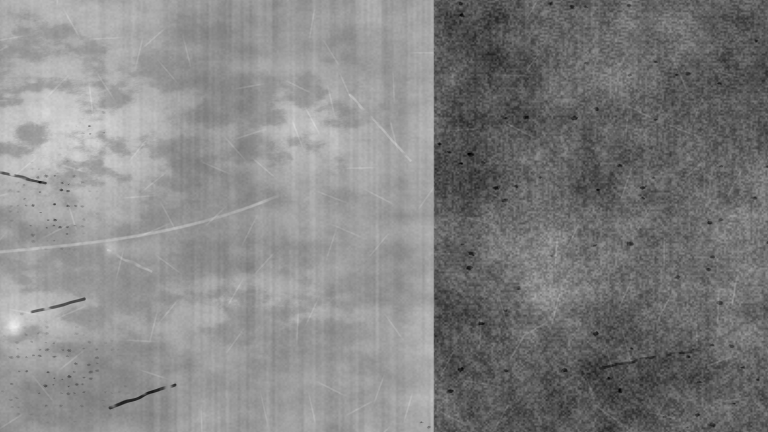
This texture is drawn by a Shadertoy shader. Its source:

```glsl
float hash(vec2 p) {
    return fract(sin(dot(p, vec2(127.1, 311.7))) * 43758.5453);
}

float noise(vec2 p) {
    vec2 cell = floor(p), f = fract(p);
    f = f * f * (3.0 - 2.0 * f);
    float low = mix(hash(cell), hash(cell + vec2(1, 0)), f.x);
    float high = mix(hash(cell + vec2(0, 1)), hash(cell + vec2(1, 1)), f.x);
    return mix(low, high, f.y);
}

float fbm(vec2 p) {
    float sum = 0.0, gain = 0.52;
    for (int i = 0; i < 6; i++) {
        sum += gain * noise(p);
        p = mat2(1.6, 1.2, -1.2, 1.6) * p + 7.3;
        gain *= 0.52;
    }
    return sum;
}

float blob(vec2 p, vec2 center, vec2 radius) {
    vec2 d = (p - center) / radius;
    return exp(-dot(d, d));
}

// Thin segment with a ragged, interrupted stroke
float scratch(vec2 p, vec2 a, vec2 b, float width, float pixel) {
    vec2 ab = b - a;
    float t = clamp(dot(p - a, ab) / dot(ab, ab), 0.0, 1.0);
    float wobble = (noise(p * 35.0) - 0.5) * 0.006;
    float d = length(p - a - ab * t + vec2(0, wobble));
    float wear = smoothstep(0.15, 0.6, noise(p * 70.0 + a * 50.0));
    return (1.0 - smoothstep(width, width + 1.5 * pixel, d)) * wear;
}

// Randomly placed flecks, one candidate per grid cell
float flecks(vec2 p, float scale, float density, float pixel) {
    vec2 q = p * scale, cell = floor(q);
    vec2 center = 0.3 + 0.4 * vec2(hash(cell + 3.1), hash(cell + 8.7));
    float size = 0.06 + 0.16 * hash(cell + 5.9);
    float d = length((fract(q) - center) * vec2(0.8, 1.2));
    d += (noise(q * 6.0) - 0.5) * 0.14;
    float soft = pixel * scale;
    return step(1.0 - density, hash(cell)) * (1.0 - smoothstep(size - soft, size + soft, d));
}

// Faint hairlines in random directions
float hairlines(vec2 p, float scale, float pixel) {
    float sum = 0.0;
    for (int i = 0; i < 3; i++) {
        vec2 q = p * scale + float(i) * 17.3, cell = floor(q);
        float angle = 6.283 * hash(cell + 2.4);
        vec2 dir = vec2(cos(angle), sin(angle));
        vec2 d = fract(q) - 0.5;
        float across = abs(dot(d, vec2(-dir.y, dir.x))) / scale;
        float along = abs(dot(d, dir));
        float line = 1.0 - smoothstep(0.0004, 0.0004 + 1.3 * pixel, across);
        sum += line * (1.0 - smoothstep(0.15, 0.42, along)) * step(0.72, hash(cell + 6.2));
    }
    return sum;
}

float brushedMetal(vec2 p, float pixel) {
    float cloud = fbm(p * vec2(4.0, 6.0) + 2.0) - 0.5;
    float detail = fbm(p * vec2(14.0, 26.0) + 9.0) - 0.5;
    float tone = 0.595 + 0.1 * cloud + 0.13 * detail;

    // Worn pale patches and dull areas
    float pale = blob(p, vec2(0.16, 0.69), vec2(0.25, 0.17));
    pale += 0.75 * blob(p, vec2(0.72, 0.7), vec2(0.13, 0.12));
    pale += 0.6 * blob(p, vec2(0.06, 0.27), vec2(0.14, 0.1));
    pale += 0.5 * blob(p, vec2(0.57, 0.29), vec2(0.28, 0.09));
    pale += 0.35 * blob(p, vec2(0.12, 0.97), vec2(0.2, 0.1));
    tone += pale * (0.04 + 0.15 * smoothstep(0.44, 0.62, detail * 0.8 + cloud * 0.5 + 0.54));
    tone -= 0.07 * blob(p, vec2(0.2, 0.08), vec2(0.25, 0.1));
    tone -= 0.045 * blob(p, vec2(0.48, 0.6), vec2(0.14, 0.4));
    tone += 0.05 * smoothstep(0.9, 1.0, p.x);

    // Vertical brushing
    float streak = noise(vec2(p.x * 55.0, p.y * 1.5)) + noise(vec2(p.x * 150.0, p.y * 3.0)) - 1.0;
    tone += 0.055 * streak * (0.45 + 0.55 * smoothstep(0.2, 0.5, p.x));
    tone += 0.04 * (noise(p * 210.0) - 0.5);

    // Long pale arc and short marks
    float arc = p.y - 0.417 - 0.09 * p.x - 0.27 * p.x * p.x * p.x;
    float arcLine = 1.0 - smoothstep(0.001, 0.001 + 2.0 * pixel, abs(arc));
    tone += 0.15 * arcLine * smoothstep(0.66, 0.62, p.x) * (0.4 + 0.6 * noise(p * 45.0));
    tone += 0.1 * scratch(p, vec2(0.25, 0.42), vec2(0.35, 0.37), 0.001, pixel);
    tone += 0.09 * scratch(p, vec2(0.81, 0.78), vec2(0.95, 0.63), 0.001, pixel);
    tone += 0.22 * blob(p, vec2(0.033, 0.24), vec2(0.02, 0.02)) + 0.12 * blob(p, vec2(0.255, 0.425), vec2(0.015));
    tone -= 0.38 * scratch(p, vec2(0.0, 0.602), vec2(0.105, 0.574), 0.0014, pixel);
    tone -= 0.38 * scratch(p, vec2(0.05, 0.273), vec2(0.195, 0.308), 0.0016, pixel);
    tone -= 0.42 * scratch(p, vec2(0.255, 0.055), vec2(0.405, 0.111), 0.0018, pixel);

    // Dark chips gathered on the left
    float chips = blob(p, vec2(0.12, 0.53), vec2(0.07, 0.08)) + blob(p, vec2(0.22, 0.71), vec2(0.03));
    chips += 0.6 * blob(p, vec2(0.12, 0.14), vec2(0.13, 0.09)) + blob(p, vec2(0.98, 0.01), vec2(0.02));
    tone -= 0.4 * min(chips, 1.0) * flecks(p, 60.0, 0.35, pixel);
    return tone + 0.05 * hairlines(p, 9.0, pixel);
}

float darkConcrete(vec2 p, float pixel) {
    float cloud = fbm(p * 5.0 + 21.0) - 0.5, detail = fbm(p * 22.0 + 4.0) - 0.5;
    float tone = 0.345 + 0.2 * cloud + 0.2 * detail;
    tone += 0.16 * blob(p, vec2(1.25, 0.38), vec2(0.14, 0.13));
    tone += 0.14 * blob(p, vec2(1.69, 0.38), vec2(0.2, 0.19));
    tone += 0.06 * blob(p, vec2(1.42, 0.83), vec2(0.25, 0.18));
    tone -= 0.1 * blob(p, vec2(1.07, 0.6), vec2(0.12, 0.13)) + 0.1 * blob(p, vec2(1.12, 0.27), vec2(0.1, 0.08));
    tone -= 0.08 * blob(p, vec2(1.03, 0.92), vec2(0.13, 0.15)) + 0.07 * blob(p, vec2(1.45, 0.12), vec2(0.25, 0.1));
    tone += 0.17 * (noise(p * 230.0) - 0.5) + 0.09 * (noise(p * 120.0) - 0.5);
    tone -= 0.15 * scratch(p, vec2(1.39, 0.15), vec2(1.62, 0.19), 0.0015, pixel);
    tone -= 0.2 * flecks(p, 38.0, 0.07, pixel);
    return tone + 0.07 * hairlines(p + 3.7, 8.0, pixel);
}

void mainImage(out vec4 fragColor, in vec2 fragCoord) {
    vec2 p = fragCoord / iResolution.y;
    float pixel = 1.0 / iResolution.y, seam = 0.565 * iResolution.x / iResolution.y;
    float side = smoothstep(seam - pixel, seam + pixel, p.x);
    float tone = mix(brushedMetal(p, pixel), darkConcrete(p, pixel), side);
    fragColor = vec4(vec3(clamp(tone, 0.0, 1.0)), 1.0);
}
```
